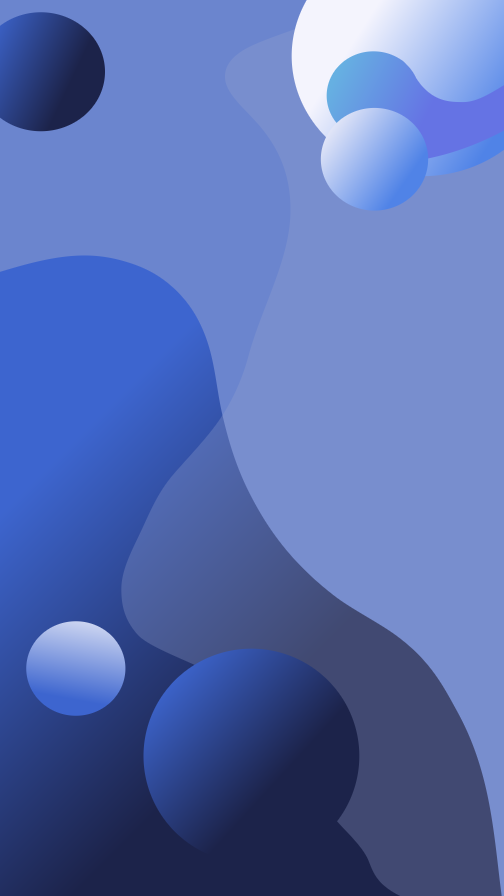
Write a WebGL 2 fragment shader that draws this background.

```glsl
#version 300 es
precision highp float;
// Abstract wallpaper: a flowing blue hill, a translucent veil and glossy discs.
// Flowing outlines are cubic Hermite curves, discs are ellipse distances, and
// every shape is filled with a linear gradient and a smooth one-pixel edge.

#define GRID vec2(432.0, 768.0)   // layout units across the canvas, y downward
#define VEIL_OPACITY 0.30
#define EDGE_SOFTNESS 1.0

uniform vec2 u_resolution;
out vec4 fragColor;

const vec3 SKY = vec3(0.420, 0.522, 0.808);
const vec3 VEIL = vec3(0.590, 0.640, 0.812);
const vec3 ROYAL = vec3(0.240, 0.398, 0.812);
const vec3 NAVY = vec3(0.110, 0.137, 0.290);
const vec3 PEARL = vec3(0.955, 0.955, 0.992);
const vec3 MIST = vec3(0.800, 0.835, 0.945);
const vec3 AZURE = vec3(0.315, 0.515, 0.905);
const vec3 AQUA = vec3(0.400, 0.690, 0.885);
const vec3 VIOLET = vec3(0.395, 0.450, 0.895);

// Curve knots: position along the axis, offset from it, slope
const vec3 HILL_TOP[4] = vec3[](
    vec3(0, 233, -0.3), vec3(75, 219, 0.02), vec3(105, 223.5, 0.28), vec3(150, 248, 0.95));
const vec3 HILL_SIDE[8] = vec3[](
    vec3(248, 150, 1.05), vec3(283, 174, 0.43), vec3(355, 190.5, 0.23), vec3(423, 214, 0.51),
    vec3(511, 287, 1.3), vec3(545, 340, 1.35), vec3(610, 392, 0.55), vec3(768, 430, 0.13));
const vec3 VEIL_SIDE[15] = vec3[](
    vec3(26, 250, -2.8), vec3(44, 207, -1.5), vec3(68, 193, 0.1), vec3(105, 220, 0.9),
    vec3(180, 249, 0), vec3(305, 213, -0.27), vec3(357, 190, -0.65), vec3(405, 150, -0.88),
    vec3(455, 121, -0.47), vec3(505, 104, 0), vec3(544, 118, 0.9), vec3(570, 167, 2.2),
    vec3(703, 288, 0.9), vec3(738, 316, 0.4), vec3(768, 343, 2));
const vec3 WAVE_TOP[5] = vec3[](
    vec3(320, 44, 0), vec3(345, 52, 0.7), vec3(362, 74, 1.1), vec3(397, 87.5, 0),
    vec3(432, 73, -0.6));

// Cubic between two knots, continued as a straight line outside them
float hermite(float s, vec3 a, vec3 b) {
    float span = b.x - a.x;
    float inside = clamp(s, a.x, b.x);
    float t = (inside - a.x) / span;
    float u = 1.0 - t;
    float curve = u * u * (1.0 + 2.0 * t) * a.y + t * t * (3.0 - 2.0 * t) * b.y
                + span * t * u * (u * a.z - t * b.z);
    return curve + (s - inside) * (s < a.x ? a.z : b.z);
}

// Evaluates a chain of knots K at s
#define TRACE(v, s, K) for (int i = 0; i < K.length() - 1; i++) if (i == 0 || s >= K[i].x) v = hermite(s, K[i], K[i + 1]);

float ellipse(vec2 p, vec2 center, vec2 radius) {
    return length((p - center) / radius) - 1.0;
}

// Antialiased coverage of the region where d is negative
float cover(float d) {
    float width = EDGE_SOFTNESS * length(vec2(dFdx(d), dFdy(d)));
    return clamp(0.5 - d / max(width, 1e-5), 0.0, 1.0);
}

// Linear gradient from one point to another
vec3 gradient(vec2 p, vec2 start, vec2 end, vec3 first, vec3 last) {
    vec2 axis = end - start;
    return mix(first, last, clamp(dot(p - start, axis) / dot(axis, axis), 0.0, 1.0));
}

void fill(inout vec3 color, float d, vec3 paint) {
    color = mix(color, paint, cover(d));
}

void main() {
    vec2 uv = gl_FragCoord.xy / u_resolution;
    vec2 p = vec2(uv.x, 1.0 - uv.y) * GRID;
    vec3 color = SKY;

    // Flowing hill, then the translucent veil over it
    float hillTop, hillSide, veilSide, waveTop;
    TRACE(hillTop, p.x, HILL_TOP)
    TRACE(hillSide, p.y, HILL_SIDE)
    TRACE(veilSide, p.y, VEIL_SIDE)
    TRACE(waveTop, p.x, WAVE_TOP)
    vec3 hill = gradient(p, vec2(50, 390), vec2(245, 585), ROYAL, NAVY);
    color = mix(color, hill, min(cover(hillTop - p.y), cover(p.x - hillSide)));
    color = mix(color, VEIL, VEIL_OPACITY * cover(veilSide - p.x));

    // Discs on the left and below
    fill(color, ellipse(p, vec2(35, 61.5), vec2(55, 51)),
         gradient(p, vec2(-18, 40), vec2(58, 76), ROYAL, NAVY));
    fill(color, ellipse(p, vec2(65, 573), vec2(42.5, 40.5)),
         gradient(p, vec2(73, 533), vec2(61, 599), MIST, ROYAL));
    fill(color, ellipse(p, vec2(215.5, 648), vec2(92.5, 92)),
         gradient(p, vec2(140, 583), vec2(236, 671), ROYAL, NAVY));

    // Upper right cluster: pearl disc, coloured wave, small disc
    fill(color, ellipse(p, vec2(362, 48), vec2(112, 103)),
         gradient(p, vec2(302, 38), vec2(424, 116), PEARL, AZURE));
    float reach = p.x - 366.0;
    float waveBottom = 136.0 - 0.2 * reach - 0.0025 * reach * reach;
    float band = min(cover(waveTop - p.y), cover(p.y - waveBottom)) * step(320.0, p.x);
    float bulb = cover(ellipse(p, vec2(320, 82), vec2(40, 38)));
    color = mix(color, gradient(p, vec2(288, 65), vec2(364, 103), AQUA, VIOLET), max(band, bulb));
    fill(color, ellipse(p, vec2(321, 136.5), vec2(46, 44)),
         gradient(p, vec2(284, 112), vec2(347, 156), mix(MIST, PEARL, 0.5), AZURE));

    fragColor = vec4(color, 1.0);
}
```
